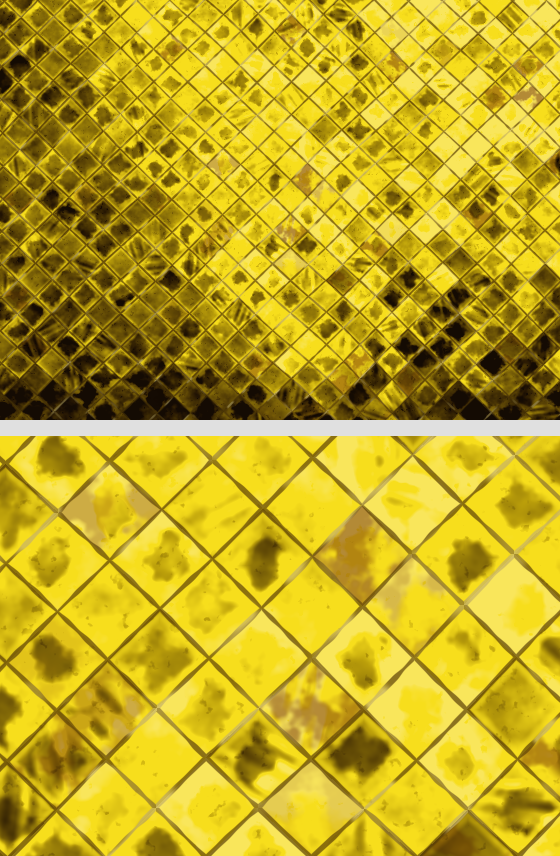
Top, the full canvas; bottom, a detail of the centre.
A WebGL 1 fragment shader for this texture:

```glsl
precision highp float;
// Gold mirror mosaic: a diagonal grid of small square tiles, about 16.5 by 12.7.
// Each tile takes its tone from a broad light map plus hashed variation, then
// gets a dark reflection, streaks, tarnish, a bevel and a thin grout seam.
uniform vec2 u_resolution;

float hash(vec2 p) {
  vec3 q = fract(p.xyx * vec3(0.1031, 0.1030, 0.0973));
  q += dot(q, q.yzx + 33.33);
  return fract((q.x + q.y) * q.z);
}

float noise(vec2 p) {
  vec2 i = floor(p), f = fract(p);
  f = f * f * (3.0 - 2.0 * f);
  return mix(mix(hash(i), hash(i + vec2(1.0, 0.0)), f.x),
             mix(hash(i + vec2(0.0, 1.0)), hash(i + 1.0), f.x), f.y);
}

float fbm(vec2 p) {
  float sum = 0.0, amp = 0.571;
  for (int i = 0; i < 3; i++) {
    sum += amp * noise(p);
    p = mat2(1.6, 1.2, -1.2, 1.6) * p + 7.3;
    amp *= 0.5;
  }
  return sum;
}

// Tone ramp from near black through olive and gold to pale yellow
vec3 goldRamp(float t) {
  vec3 c = mix(vec3(0.06, 0.03, 0.01), vec3(0.15, 0.09, 0.01), clamp(t * 10.0, 0.0, 1.0));
  c = mix(c, vec3(0.35, 0.26, 0.02), clamp((t - 0.1) * 5.0, 0.0, 1.0));
  c = mix(c, vec3(0.53, 0.43, 0.03), clamp((t - 0.3) * 5.0, 0.0, 1.0));
  c = mix(c, vec3(0.73, 0.62, 0.04), clamp((t - 0.5) * 5.0, 0.0, 1.0));
  c = mix(c, vec3(0.97, 0.87, 0.11), clamp((t - 0.7) * 5.5, 0.0, 1.0));
  return mix(c, vec3(0.98, 0.92, 0.52), clamp((t - 1.02) * 5.0, 0.0, 1.0));
}

// Broad light: olive left, bright middle and upper right, dark lower edge
float lightMap(vec2 uv) {
  float m = 0.49 + 0.41 * smoothstep(0.16, 0.44, uv.x + 0.3 * (uv.y - 0.5));
  m += 0.08 * smoothstep(0.45, 0.8, uv.y) * smoothstep(0.6, 0.9, uv.x);
  m -= 0.13 * (1.0 - smoothstep(0.1, 0.55, uv.y));
  m -= 0.32 * (1.0 - smoothstep(0.2, 0.55, uv.y)) * smoothstep(0.5, 0.85, uv.x);
  return m - 0.24 * (1.0 - smoothstep(0.04, 0.13, uv.y));
}

void main() {
  vec2 p = gl_FragCoord.xy / u_resolution.y;
  float aspect = u_resolution.x / u_resolution.y;

  // Diagonal lattice with a slight hand-laid wobble
  vec2 w = p + 0.012 * (vec2(noise(p * 5.0), noise(p * 5.0 + 31.0)) - 0.5);
  w *= vec2(12.4, 12.7);
  vec2 grid = vec2(w.x + w.y, w.y - w.x) + vec2(0.2, 40.35);
  vec2 id = floor(grid), f = fract(grid) - 0.5;
  float tone = hash(id), kind = hash(id + 57.0), turn = hash(id + 113.0);

  // Light at the tile centre
  vec2 mid = id + 0.5 - vec2(0.2, 40.35);
  vec2 uv = vec2(mid.x - mid.y, mid.x + mid.y) * 0.5 / vec2(12.4 * aspect, 12.7);
  float light = lightMap(uv);
  float t = light + (tone - 0.45) * (0.28 + 0.38 * smoothstep(0.3, 0.75, uv.x));

  // Soft squarish reflection, leaving a bright ragged rim
  vec2 local = f + id * 3.7;
  float cloud = fbm(local * 3.2);
  vec2 off = 0.22 * (vec2(turn, hash(id + 201.0)) - 0.5);
  vec2 a = abs(f - off);
  float shape = mix(max(a.x, a.y), length(a), 0.35) + 0.4 * (cloud - 0.5);
  float size = mix(0.41, 0.32, smoothstep(0.45, 0.85, light));
  float blob = 1.0 - smoothstep(size - 0.13, size + 0.06, shape);
  float mirror = smoothstep(0.28, 0.5, kind);
  t += mirror * (0.1 - blob * mix(0.16, 0.46, hash(id + 19.0)));

  // Brushed streaks on some tiles, soft tarnish and sparse specks on all
  float ang = turn * 6.283;
  vec2 brushed = mat2(cos(ang), -sin(ang), sin(ang), cos(ang)) * f;
  float streak = noise(brushed * vec2(1.5, 8.0) + id * 9.1) - 0.5;
  t += streak * 0.5 * smoothstep(0.65, 0.85, hash(id + 83.0));
  t += 0.34 * (cloud - 0.5) + dot(f, vec2(turn - 0.5, tone - 0.5)) * 0.5;
  t -= 0.13 * smoothstep(0.68, 0.85, fbm(local * 9.0 + 5.0));

  // Lit bevel just inside the edge, heavier on dark tiles
  float edge = 0.5 - max(abs(f.x), abs(f.y));
  float bevel = smoothstep(0.01, 0.05, edge) * (1.0 - smoothstep(0.06, 0.16, edge));
  t += bevel * 0.2 * (1.0 - smoothstep(0.5, 0.95, t)) * smoothstep(0.02, 0.16, uv.y);
  vec3 col = goldRamp(clamp(t, 0.02, 1.14));
  float rust = smoothstep(0.92, 0.98, hash(id + 41.0)) * smoothstep(0.35, 0.65, cloud);
  col = mix(col, col * vec3(0.72, 0.6, 0.6), rust);

  // Worn seam: brown grout with broken pale glints, mostly one way
  float aa = 18.0 / u_resolution.y;
  float width = 0.012 + 0.026 * noise(grid * 5.0 + 17.0);
  float seam = 1.0 - smoothstep(width - aa * 0.5, width + aa, edge);
  float alongX = step(abs(f.x), abs(f.y));
  float glint = smoothstep(0.52, 0.8, noise(grid * 2.3 + 71.0)) * mix(0.35, 0.8, alongX);
  vec3 grout = mix(vec3(0.38, 0.27, 0.03), vec3(0.88, 0.81, 0.5), glint);
  grout *= mix(0.7, 1.0, smoothstep(0.1, 0.6, light));
  col = mix(col, grout, seam * 0.72);

  gl_FragColor = vec4(col, 1.0);
}
```
